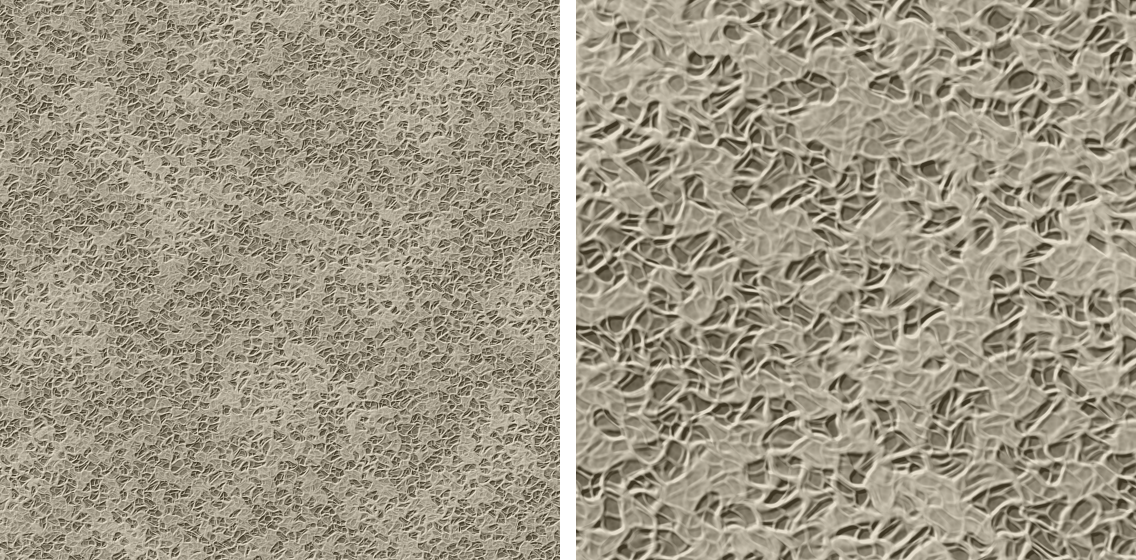
Left: the whole. Right: its middle third, enlarged.
Give the GLSL for this texture, as a WebGL 1 fragment shader.

```glsl
precision highp float;
uniform vec2 u_resolution;

#define PITS_ACROSS 58.0
#define LOBE_RATIO 1.9
#define GRAIN_ACROSS 260.0
#define WARP 0.17
#define LIGHT_STEP 0.0023
#define LIGHT_DIR vec2(-0.6, 0.8)
#define HEIGHT_CONTRAST 0.62
#define RELIEF_CONTRAST 0.72
#define GRAIN_CONTRAST 0.22
#define SHADOW_COLOR vec3(0.35, 0.32, 0.25)
#define RIDGE_COLOR vec3(0.81, 0.78, 0.71)

vec2 hash2(vec2 p) {
  vec2 q = vec2(dot(p, vec2(127.1, 311.7)), dot(p, vec2(269.5, 183.3)));
  return fract(sin(q) * 43758.545);
}

// Cellular noise: nearest distance, gap to the second nearest, cell random
vec3 cells(vec2 p) {
  vec2 base = floor(p);
  float nearest = 8.0;
  float second = 8.0;
  float id = 0.0;
  for (int y = -1; y <= 1; y++) {
    for (int x = -1; x <= 1; x++) {
      vec2 cell = base + vec2(float(x), float(y));
      vec2 jitter = hash2(cell);
      float d = length(cell + jitter - p);
      if (d < nearest) {
        second = nearest;
        nearest = d;
        id = fract(jitter.x * 7.3 + jitter.y * 13.7);
      } else {
        second = min(second, d);
      }
    }
  }
  return vec3(nearest, second - nearest, id);
}

// Broad patches where the ridges widen into plates, 0 to 1
float plates(vec2 uv) {
  vec2 q = uv + 0.06 * sin(uv.yx * 17.0 + vec2(0.7, 2.1));
  float waves = sin(q.x * 11.0 + q.y * 5.0 + 1.2) * sin(q.y * 13.0 - q.x * 4.0)
              + 0.6 * sin(q.x * 29.0 - q.y * 21.0) * sin(q.y * 33.0 + 0.8);
  return smoothstep(-0.5, 1.3, waves);
}

// Eroded surface: ridges near 1, pit floors near 0
float surfaceHeight(vec2 uv, float plate) {
  vec2 p = uv * PITS_ACROSS * vec2(0.92, 1.08);
  p += WARP * sin(p.yx * 2.1 + p * 0.7 + vec2(1.0, 4.0));
  p += 0.5 * WARP * sin(p.yx * 5.3 - p * 1.9);
  vec3 pit = cells(p);
  vec3 lobe = cells(p * LOBE_RATIO + 31.0);
  float rim = mix(0.02, 0.12, plate);
  float bowl = smoothstep(rim, rim + 0.25, pit.y);
  float lobeBowl = smoothstep(0.04, 0.35, lobe.y) * (0.4 + 0.6 * lobe.z);
  float depth = mix(0.25, 1.0, smoothstep(0.05, 0.6, pit.z));
  return 1.0 - bowl * depth * (0.5 + 0.5 * lobeBowl) - 0.2 * lobeBowl;
}

vec3 stone(vec2 uv) {
  float plate = plates(uv);
  float height = surfaceHeight(uv, plate);
  float towardLight = surfaceHeight(uv + LIGHT_DIR * LIGHT_STEP, plate);
  float grain = cells(uv * GRAIN_ACROSS).x - 0.45;
  float tone = 0.53 + HEIGHT_CONTRAST * (height - 0.5)
             + RELIEF_CONTRAST * (height - towardLight)
             + GRAIN_CONTRAST * grain + 0.08 * (plate - 0.4);
  return mix(SHADOW_COLOR, RIDGE_COLOR, clamp(tone, -0.25, 1.2));
}

void main() {
  // Average four samples to smooth the edges
  vec3 color = vec3(0.0);
  for (int y = 0; y < 2; y++) {
    for (int x = 0; x < 2; x++) {
      vec2 offset = vec2(float(x), float(y)) * 0.5 - 0.25;
      color += stone((gl_FragCoord.xy + offset) / u_resolution.y);
    }
  }
  gl_FragColor = vec4(color * 0.25, 1.0);
}
```
